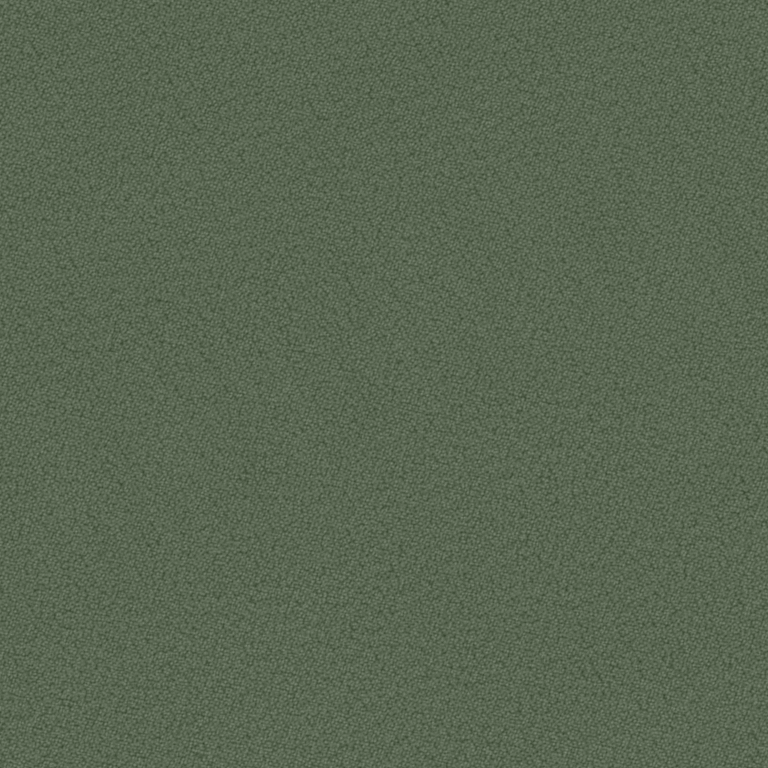
This texture is drawn by a WebGL 2 fragment shader. Its source:

```glsl
#version 300 es
precision highp float;
// Fine grey-green cloth of tiny crisp grains set in slanted rows.

uniform vec2 u_resolution;
out vec4 fragColor;

float hash(vec2 p) {
    return fract(sin(dot(p, vec2(127.1, 311.7))) * 43758.5453);
}

float valueNoise(vec2 p) {
    vec2 cell = floor(p);
    vec2 f = fract(p);
    f = f * f * (3.0 - 2.0 * f);
    float low = mix(hash(cell), hash(cell + vec2(1.0, 0.0)), f.x);
    float high = mix(hash(cell + vec2(0.0, 1.0)), hash(cell + vec2(1.0, 1.0)), f.x);
    return mix(low, high, f.y);
}

mat2 rotation(float angle) {
    float c = cos(angle);
    float s = sin(angle);
    return mat2(c, -s, s, c);
}

// Distance to the nearest grain of a loosely jittered grid
float grainDistance(vec2 p) {
    vec2 cell = floor(p);
    float nearest = 4.0;
    for (int y = -1; y <= 1; y++) {
        for (int x = -1; x <= 1; x++) {
            vec2 id = cell + vec2(x, y);
            vec2 jitter = vec2(hash(id), hash(id + 53.0)) - 0.5;
            nearest = min(nearest, length(id + 0.5 + 0.65 * jitter - p));
        }
    }
    return nearest;
}

void main() {
    vec2 uv = gl_FragCoord.xy / min(u_resolution.x, u_resolution.y);
    vec2 cloth = rotation(0.5) * uv;

    // Bright grains with dark gaps
    float tone = 0.17 * (0.41 - grainDistance(cloth * vec2(178.0, 205.0)));

    // Thread crossings, slightly uneven
    vec2 wander = vec2(valueNoise(cloth * 70.0), valueNoise(cloth * 70.0 + 37.0)) - 0.5;
    vec2 phase = 6.28318 * (cloth * vec2(150.0, 172.0) + 0.5 * wander);
    tone += 0.034 * sin(phase.x) * sin(phase.y);

    // Fine fibres and very faint broad bands
    tone += 0.085 * (valueNoise(rotation(0.8) * uv * vec2(400.0, 460.0) + 91.0) - 0.5);
    tone += 0.006 * (valueNoise(cloth * vec2(5.0, 16.0) + 11.0) - 0.5);

    vec3 color = vec3(0.351, 0.401, 0.320) + tone * vec3(1.0, 0.97, 1.0);
    fragColor = vec4(color, 1.0);
}
```
